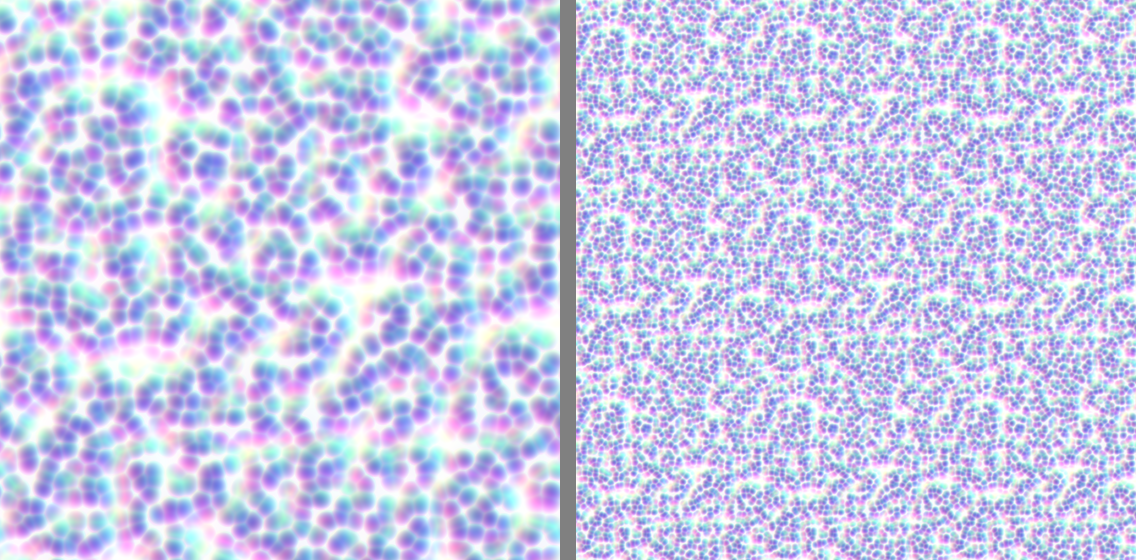
Left, the tile; right, the same tile 3 across and 3 down.
Reproduce this pattern procedurally as a Shadertoy shader.

```glsl
#define CLUSTERS 14.0      // coarse cells across the canvas
#define DOTS 34.0          // fine cells across the canvas
#define JITTER 0.86        // scatter of the cell centres
#define CLUSTER_REACH 0.56 // squared radius of a cluster, in cells
#define DOT_REACH 0.5      // squared radius of a dot, in cells
#define CREASE 28.0        // sharpness of the seams between bumps
#define GAP_TINT 0.06      // ink left between the dots
#define FRINGE 0.0118      // colour shift of the clusters
#define DOT_FRINGE 0.0018  // colour shift of the dots
#define WARP_CELLS 9.0
#define WARP 0.008
#define INK vec3(0.57, 0.57, 0.21)

vec2 hash2(vec2 p) {
    vec3 q = fract(p.xyx * vec3(0.1031, 0.1030, 0.0973));
    q += dot(q, q.yzx + 33.33);
    return fract((q.xx + q.yz) * q.zy);
}

// Gradient at a lattice point; the lattice wraps after n cells
vec2 gradientAt(vec2 cell, float n, float seed) {
    float a = 6.2832 * hash2(mod(cell, n) + seed).x;
    return vec2(cos(a), sin(a));
}

float gradientNoise(vec2 uv, float n, float seed) {
    vec2 p = uv * n, i = floor(p), f = p - i;
    vec2 u = f * f * f * (f * (f * 6.0 - 15.0) + 10.0);
    vec2 e = vec2(0.0, 1.0);
    float a = dot(gradientAt(i, n, seed), f);
    float b = dot(gradientAt(i + e.yx, n, seed), f - e.yx);
    float c = dot(gradientAt(i + e.xy, n, seed), f - e.xy);
    float d = dot(gradientAt(i + e.yy, n, seed), f - e.yy);
    return mix(mix(a, b, u.x), mix(c, d, u.x), u.y);
}

// Wrapping field of round bumps: 1 at the cell centres, 0 beyond the reach
float bumps(vec2 uv, float n, float reach, float seed) {
    vec2 p = uv * n, i = floor(p), f = p - i;
    float sum = 0.0;
    for (int y = -1; y <= 1; y++)
    for (int x = -1; x <= 1; x++) {
        vec2 cell = vec2(x, y);
        vec2 centre = 0.5 + JITTER * (hash2(mod(i + cell, n) + seed) - 0.5);
        vec2 d = cell + centre - f;
        sum += exp(-CREASE * dot(d, d));
    }
    float nearest = -log(max(sum, 1e-20)) / CREASE;
    return clamp(1.0 - nearest / reach, 0.0, 1.0);
}

// Clusters of dots; the shift moves one ink against the others
float inkDensity(vec2 uv, vec2 shift) {
    float cluster = bumps(uv - FRINGE * shift, CLUSTERS, CLUSTER_REACH, 17.0);
    float dots = bumps(uv - DOT_FRINGE * shift, DOTS, DOT_REACH, 71.0);
    return pow(cluster, 1.2) * mix(GAP_TINT, 1.0, dots);
}

void mainImage(out vec4 fragColor, in vec2 fragCoord) {
    vec2 uv = fragCoord / iResolution.xy;

    // Gentle bending of the cells
    uv += WARP * vec2(gradientNoise(uv, WARP_CELLS, 5.0),
                      gradientNoise(uv, WARP_CELLS, 43.0));

    // Red ink leans up right, green ink down left, blue ink far up left
    vec3 density = vec3(inkDensity(uv, vec2(0.9, 0.8)),
                        inkDensity(uv, vec2(-0.6, -1.0)),
                        inkDensity(uv, vec2(-1.6, 1.5)));

    fragColor = vec4(clamp(1.0 - INK * density, 0.0, 1.0), 1.0);
}
```
